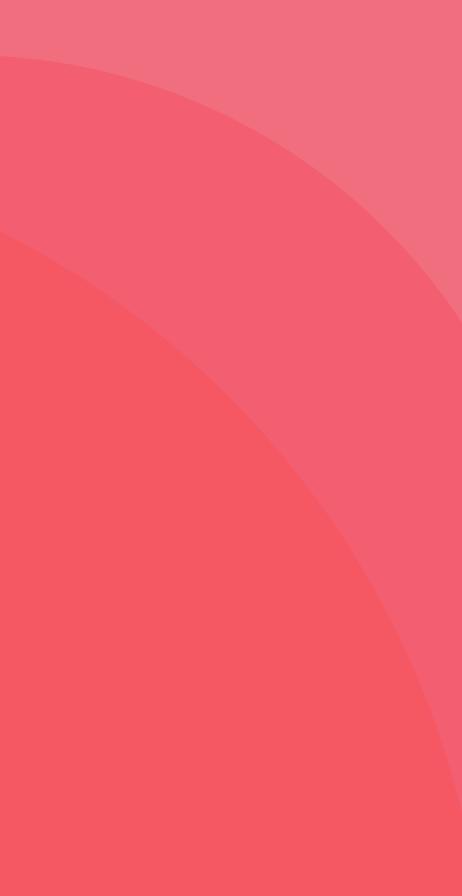
Reproduce this background procedurally as a Shadertoy shader.

```glsl
// Flat layered background: two large off-canvas discs overlap on a pale rose field.
// Each disc is a circle distance function, painted from back to front
// with a one-pixel smooth edge. Lengths are in canvas heights.

const vec3 FIELD_ROSE  = vec3(0.943, 0.432, 0.494);
const vec3 MIDDLE_PINK = vec3(0.951, 0.370, 0.440);
const vec3 FRONT_CORAL = vec3(0.962, 0.341, 0.390);

const vec2  MIDDLE_CENTER = vec2(-0.039, 0.2745);
const float MIDDLE_RADIUS = 0.664;
const vec2  FRONT_CENTER  = vec2(-0.441, -0.138);
const float FRONT_RADIUS  = 0.984;

// Coverage of a disc: 1 inside, 0 outside, blended across the edge.
float discCoverage(vec2 point, vec2 center, float radius, float edgeWidth) {
    float signedDistance = length(point - center) - radius;
    return 1.0 - smoothstep(-0.5 * edgeWidth, 0.5 * edgeWidth, signedDistance);
}

void mainImage(out vec4 fragColor, in vec2 fragCoord) {
    vec2 point = fragCoord / iResolution.y;
    float edgeWidth = 1.5 / iResolution.y;

    // Paint the discs from back to front.
    float middle = discCoverage(point, MIDDLE_CENTER, MIDDLE_RADIUS, edgeWidth);
    float front = discCoverage(point, FRONT_CENTER, FRONT_RADIUS, edgeWidth);
    vec3 color = mix(FIELD_ROSE, MIDDLE_PINK, middle);
    color = mix(color, FRONT_CORAL, front);

    fragColor = vec4(color, 1.0);
}
```
